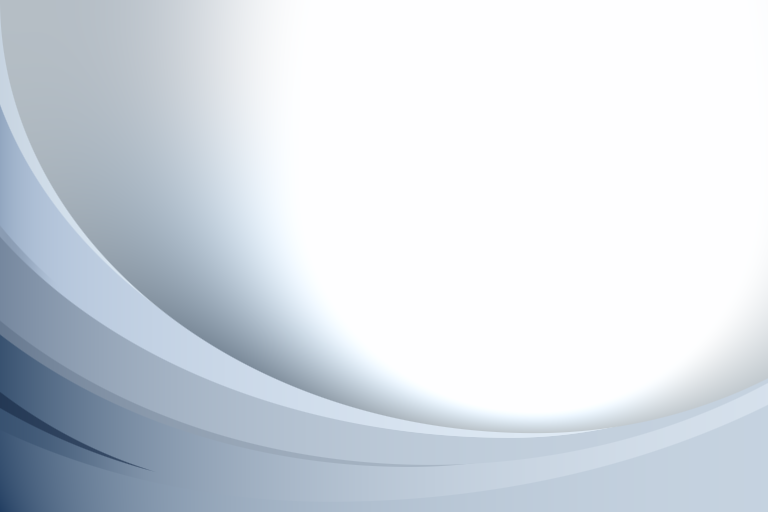
Give the GLSL for this background, as a WebGL 2 fragment shader.

```glsl
#version 300 es
precision highp float;
// Layered slate-blue ribbons sweeping around a bright white oval.
// Each ribbon edge is an ellipse with separate left and right radii; the fills
// are painted from the outermost inwards, each with its own horizontal fade.

#define WIDTH 1.5                        // canvas width, in heights
#define WHITE vec3(0.995, 0.997, 1.0)
#define NAVY vec3(0.22, 0.32, 0.44)
#define INK vec3(0.14, 0.22, 0.33)
#define SLATE vec3(0.46, 0.53, 0.62)
#define MIST vec3(0.78, 0.83, 0.88)
#define PALE vec3(0.87, 0.91, 0.95)
#define ICE vec3(0.89, 0.94, 0.98)
#define SHADE_DARK vec3(0.48, 0.54, 0.60)
#define SHADE_LIGHT vec3(0.76, 0.79, 0.81)

uniform vec2 u_resolution;
out vec4 outColor;

// Scaled radius, 1.0 on the rim; radii hold left, right and vertical.
float oval(vec2 p, vec2 center, vec3 radii) {
  vec2 d = p - center;
  return length(d / vec2(d.x < 0.0 ? radii.x : radii.y, radii.z));
}

// Smooth mask of the inside of an oval.
float inside(float radius) {
  return clamp(0.5 + (1.0 - radius) / max(fwidth(radius), 1e-5), 0.0, 1.0);
}

// Mask of an oval centred on the top edge of the canvas.
float sweep(vec2 p, float centerX, vec3 radii) {
  return inside(oval(p, vec2(centerX, 0.0), radii));
}

// Colour running from the left edge towards a far colour.
vec3 fade(vec3 near, vec3 far, float x, float reach) {
  return mix(far, near, exp(-x / reach));
}

// White disc with a shadow that deepens from the bright core to the rim.
vec3 disc(vec2 p, float rim) {
  float height = p.y < 0.371 ? 0.977 : 0.434;
  float core = oval(p, vec2(1.045, 0.371), vec3(0.459, 0.43, height));
  float beyond = max(core - 1.0, 0.0);
  float t = clamp(beyond / (beyond + max(1.0 - rim, 0.0) + 1e-4), 0.0, 1.0);
  float depth = (p.x - 0.43) / 0.33;
  vec3 shade = mix(SHADE_LIGHT, SHADE_DARK, exp(-depth * depth));
  vec3 color = mix(WHITE, shade, t * t);
  // Cool halo around the lower part of the core
  float halo = t * (1.0 - t) * smoothstep(0.1, 0.5, p.y);
  halo *= 1.0 - smoothstep(1.1, 1.4, p.x);
  return color + halo * vec3(-0.10, 0.03, 0.14);
}

void main() {
  // Heights from the top left corner, y pointing down
  vec2 uv = gl_FragCoord.xy / u_resolution;
  vec2 p = vec2(uv.x * WIDTH, 1.0 - uv.y);

  // Ground, darkest in the lower left corner
  vec3 color = fade(NAVY + 0.02, MIST + 0.01, p.x, 0.42);
  color -= vec3(0.11, 0.10, 0.08) * exp(-(p.x + uv.y) / 0.08);

  // Wide lower ribbon with a shadow at its left end
  vec3 lower = fade(NAVY, PALE, p.x, 0.5);
  vec3 lowerShadow = mix(lower, NAVY, 0.6 * (1.0 - smoothstep(0.0, 0.3, p.x)));
  color = mix(color, lowerShadow, sweep(p, 0.645, vec3(1.25, 1.447, 0.980)));

  // Dark blade, cut off by the ribbon above it
  vec3 blade = fade(INK, SLATE, p.x, 0.9);
  float bladeMask = sweep(p, 0.645, vec3(1.141, 1.141, 0.966));
  color = mix(color, blade, bladeMask * (1.0 - smoothstep(0.28, 0.31, p.x)));
  color = mix(color, lower, sweep(p, 0.586, vec3(0.964)));

  // Middle ribbon and its shaded underside
  vec3 underside = fade(SLATE - 0.06, MIST - 0.06, p.x, 0.5);
  color = mix(color, underside, sweep(p, 0.801, vec3(1.148, 0.977, 0.912)));
  vec3 middle = fade(SLATE, MIST, p.x, 0.4);
  color = mix(color, middle, sweep(p, 0.840, vec3(1.160, 1.164, 0.908)));

  // Light blue ribbon with a short dark fold on the left
  vec3 light = fade(vec3(0.69, 0.76, 0.85), vec3(0.95, 0.98, 1.0), p.x, 0.9);
  light -= vec3(0.12, 0.11, 0.10) * exp(-p.x / 0.05);
  float foldFade = 1.0 - smoothstep(0.0, 0.12, p.x);
  vec3 fold = mix(light, SLATE + 0.08, foldFade);
  color = mix(color, fold, sweep(p, 0.996, vec3(1.184, 0.906, 0.855)));
  color = mix(color, light, sweep(p, 0.996, vec3(1.162, 0.906, 0.855)));

  // Bright inner ribbon
  float bright = oval(p, vec2(1.094, -0.039), vec3(1.138, 0.684, 0.883));
  color = mix(color, fade(MIST, ICE, p.x, 0.25), inside(bright));

  // White disc
  float rim = oval(p, vec2(1.045, 0.0), vec3(1.045, 0.934, 0.846));
  color = mix(color, disc(p, rim), inside(rim));

  outColor = vec4(clamp(color, 0.0, 1.0), 1.0);
}
```
